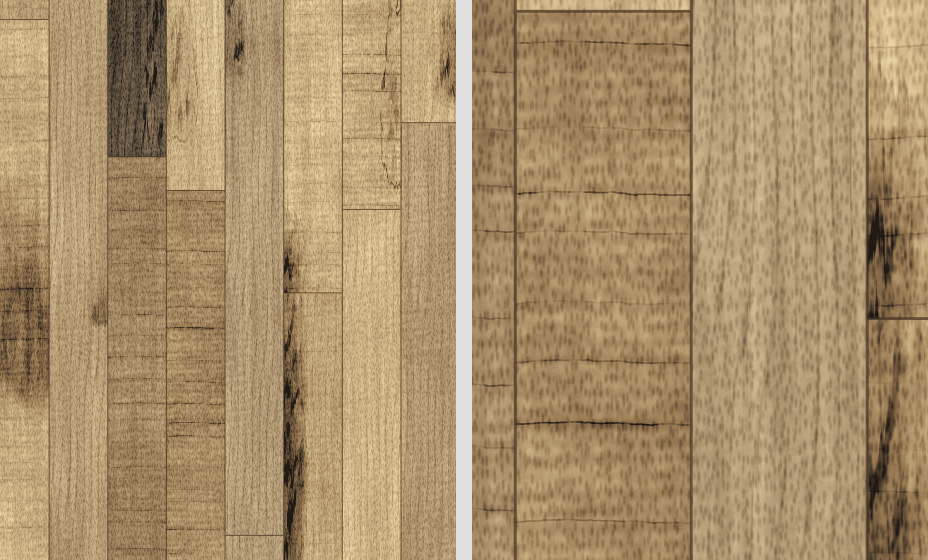
Left: the whole. Right: its middle third, enlarged.
This texture is drawn by a Shadertoy shader. Its source:

```glsl
const float BOARDS = 7.775;         // boards across the canvas
const float FIRST_OFFSET = 0.1625;  // hidden part of the first board
const float SEAM_WIDTH = 0.008;     // half width, in boards
const float JOINT_WIDTH = 0.0008;   // half width, in canvas heights
const float SAW_ROWS = 26.0;
const float RIB_FREQUENCY = 620.0;
const float RINGS = 9.0;            // growth lines across a board
const vec3 CHAR_BROWN = vec3(0.13, 0.10, 0.08);
const vec3 MID_BROWN = vec3(0.58, 0.46, 0.31);
const vec3 PALE_MAPLE = vec3(0.87, 0.78, 0.59);

// Height of the end joint of each board
const float JOINT[8] = float[8](0.965, 1.2, 0.72, 0.66, 0.044, 0.477, 0.626, 0.781);
// Per board piece: tone, greyness, saw marks, decay
const vec4 UPPER[8] = vec4[8](
    vec4(0.75, 0.1, 0.3, 0.2), vec4(0.73, 0.1, 0.1, 0.5),
    vec4(0.27, 0.8, 0.1, 0.8), vec4(0.91, 0.1, 0.2, 0.7),
    vec4(0.74, 0.4, 0.0, 1.0), vec4(0.90, 0.0, 0.6, 1.0),
    vec4(0.84, 0.0, 1.0, 0.5), vec4(0.90, 0.0, 0.2, 1.0));
const vec4 LOWER[8] = vec4[8](
    vec4(0.89, 0.0, 0.7, 0.2), vec4(0.76, 0.2, 0.0, 0.6),
    vec4(0.62, 0.2, 0.7, 0.5), vec4(0.63, 0.0, 1.0, 0.5),
    vec4(0.76, 0.4, 0.0, 0.2), vec4(0.78, 0.0, 0.3, 1.0),
    vec4(0.90, 0.0, 0.1, 0.2), vec4(0.72, 0.2, 0.2, 0.2));
// Stain of each board: centre and radii, then its depth and outline
const vec4 STAIN[8] = vec4[8](
    vec4(0.55, 0.37, 2.5, 0.36), vec4(0.90, 0.43, 0.25, 0.06),
    vec4(0.80, 0.78, 0.4, 0.30), vec4(0.10, 0.82, 0.5, 0.22),
    vec4(0.10, 0.91, 0.4, 0.17), vec4(0.02, 0.20, 0.42, 0.50),
    vec4(1.05, 0.75, 0.4, 0.30), vec4(1.00, 0.87, 0.55, 0.22));
const vec2 STAIN_LOOK[8] = vec2[8](
    vec2(0.54, 0.1), vec2(0.28, 0.0), vec2(-0.14, 0.0), vec2(0.14, 0.5),
    vec2(0.26, 0.1), vec2(0.56, 0.3), vec2(-0.06, 0.9), vec2(0.42, 0.2));

vec2 hash2(vec2 p) {
    return fract(sin(vec2(dot(p, vec2(127.1, 311.7)), dot(p, vec2(269.5, 183.3)))) * 4375.85);
}

// Warped sines, about -1 to 1
float layeredSines(vec2 p) {
    float sum = 0.0, amplitude = 0.55;
    for (int i = 0; i < 5; i++) {
        p = mat2(0.8, 0.6, -0.6, 0.8) * p * 1.9 + 1.7;
        p += 0.5 * sin(p.yx);
        sum += amplitude * sin(p.x) * sin(p.y);
        amplitude *= 0.66;
    }
    return sum;
}

// Distance to the nearest scattered point
float cellular(vec2 p) {
    float nearest = 2.0;
    for (int i = 0; i < 9; i++) {
        vec2 cell = floor(p) + vec2(i % 3, i / 3) - 1.0;
        nearest = min(nearest, length(cell + hash2(cell) - p));
    }
    return nearest;
}

float stroke(float d, float halfWidth, float aa) {
    return 1.0 - smoothstep(halfWidth - aa * 0.5, halfWidth + aa * 0.7, abs(d));
}

void mainImage(out vec4 fragColor, in vec2 fragCoord) {
    vec2 uv = fragCoord / iResolution.xy;
    vec2 aa = vec2(BOARDS, 1.0) / iResolution.xy;
    float across = uv.x * BOARDS + FIRST_OFFSET;
    int id = clamp(int(floor(across)), 0, 7);
    vec2 q = vec2(fract(across), uv.y);
    float above = step(JOINT[id], q.y);
    vec4 kind = mix(LOWER[id], UPPER[id], above);
    float seed = float(id) * 7.3 + above * 3.1;

    // Grain: long streaks, cross smears, fine weave and pores
    float coarse = layeredSines(q * vec2(1.2, 5.0) + seed);
    float grain = layeredSines(q * vec2(7.0, 6.0) + seed);
    float streak = layeredSines(q * vec2(13.0, 2.5) + seed);
    float smear = layeredSines(q * vec2(1.0, 26.0) + seed);
    float weave = layeredSines(q * vec2(20.0, 150.0) + seed);
    float tone = kind.x + 0.08 * coarse + 0.04 * grain + 0.075 * weave;
    tone += mix(0.09, 0.05, kind.z) * streak + 0.10 * kind.z * smear;
    float pore = cellular(q * vec2(34.0, 110.0) + seed);
    tone -= 0.16 * (1.0 - smoothstep(0.1, 0.5, pore)) - 0.03;

    // Long growth lines on the smooth boards
    float ring = q.x * RINGS + 0.9 * sin(q.y * 4.0 + seed + q.x * 2.0) + 0.25 * sin(q.y * 17.0 + q.x * 5.0);
    float ringLine = stroke(fract(ring + 0.1 * streak) - 0.5, 0.05, 0.13);
    tone -= 0.20 * ringLine * (1.0 - kind.z) * smoothstep(-0.9, 0.4, coarse + 0.5 * grain);

    // Saw ribs and broken cut lines
    float rib = sin(q.y * RIB_FREQUENCY + 2.0 * coarse) + sin(q.y * RIB_FREQUENCY * 0.43 + 3.0 * grain);
    tone += 0.045 * kind.z * rib * (0.7 + 0.6 * streak);
    float row = q.y * SAW_ROWS + 0.025 * sin(q.x * 5.0 + seed) + 0.02 * grain;
    vec2 rowHash = hash2(vec2(floor(row), seed));
    float cutDistance = fract(row) - 0.2 - 0.6 * rowHash.x;
    float broken = smoothstep(-0.4, 0.4, grain + streak + 0.2);
    float cut = stroke(cutDistance, 0.012, aa.y * SAW_ROWS) + 0.3 * exp(-60.0 * cutDistance * cutDistance);
    tone -= 0.42 * kind.z * cut * (0.2 + 0.8 * rowHash.y) * (0.3 + 0.7 * broken);

    // Stain with a soft top, a crisp foot and a wandering outline
    vec2 offset = q - STAIN[id].xy;
    if (offset.y < 0.0 && id != 5) offset.y *= 3.0;
    float d = length(offset / STAIN[id].zw) + 0.22 * coarse + 0.16 * grain;
    float stain = 1.0 - smoothstep(0.3, 1.0, d);
    tone -= STAIN_LOOK[id].x * stain * (0.85 + 0.5 * grain);
    tone -= 0.55 * STAIN_LOOK[id].y * stroke(d - 0.9, 0.02, 0.035) * (0.5 + 0.5 * broken);

    // Ragged decay, densest in the stain
    float fleck = cellular(q * vec2(5.0, 16.0) + seed + vec2(0.5, 0.9) * grain);
    tone -= 0.45 * kind.w * (1.0 - smoothstep(0.12, 0.4, fleck)) * (0.07 + 0.93 * stain);

    // Seams and end joints
    float seam = stroke(min(q.x, 1.0 - q.x), SEAM_WIDTH, aa.x);
    float joint = stroke(q.y - JOINT[id], JOINT_WIDTH, aa.y);
    tone = clamp(mix(tone, 0.16, 0.75 * max(seam, joint)), 0.0, 1.08);

    // Colour
    vec3 color = mix(CHAR_BROWN, MID_BROWN, min(tone * 2.0, 1.0));
    color = mix(color, PALE_MAPLE, max(tone * 2.0 - 1.0, 0.0));
    color = mix(color, vec3(dot(color, vec3(0.3, 0.59, 0.11))), 0.35 * kind.y);
    fragColor = vec4(color, 1.0);
}
```
